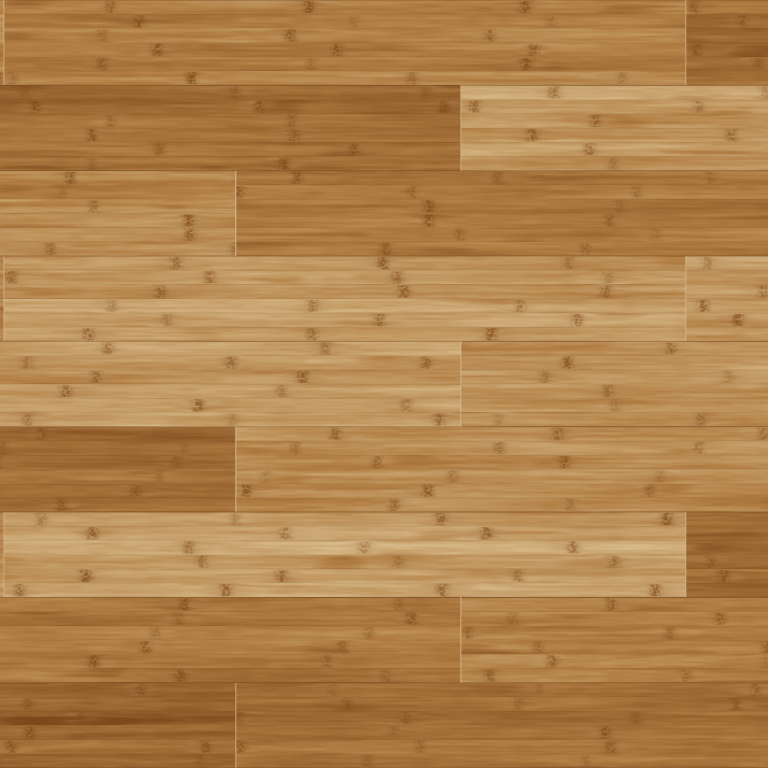
Give the GLSL for this texture, as a WebGL 1 fragment shader.

```glsl
precision highp float;
// Bamboo plank floor: nine rows of long boards in a three-row stagger, each
// board glued from six strips. Stretched noise draws the fibres, layered sines
// drift the tone, and cellular flecks form the growth nodes along each strip.

uniform vec2 u_resolution;

const float ROWS = 9.0;
const float STRIPS = 6.0;            // strips per board
const float BOARD_LENGTH = 0.888;
const float FIRST_JOINT = 0.893;     // right-hand joint of the top row
const float JOINT_STEP = 0.293;      // joint shift from one row to the next
const float NODE_SPACING = 0.265;
const float NODE_WIDTH = 0.0085;
const float SEAM_HALF_WIDTH = 0.0006;
const float JOINT_HALF_WIDTH = 0.0008;
const float STRIP_VARIATION = 0.26;
const float FIBRE_CONTRAST = 0.62;

const vec3 DARK_BAMBOO = vec3(0.55, 0.345, 0.15);
const vec3 MID_BAMBOO = vec3(0.695, 0.495, 0.268);
const vec3 PALE_BAMBOO = vec3(0.815, 0.685, 0.485);
const vec3 NODE_BROWN = vec3(0.50, 0.29, 0.095);
const vec3 SEAM_BROWN = vec3(0.40, 0.24, 0.10);
const vec3 JOINT_PALE = vec3(0.86, 0.74, 0.59);

// Board tones, 0 dark to 1 pale, for rows counted from the top.
const mat3 LEFT_TONES = mat3(0.46, 0.27, 0.58, 0.80, 0.76, 0.30, 0.84, 0.47, 0.17);
const mat3 RIGHT_TONES = mat3(0.27, 0.82, 0.44, 0.78, 0.68, 0.65, 0.28, 0.48, 0.34);

float hash(vec2 p) {
  return fract(sin(dot(p, vec2(127.1, 311.7))) * 4375.85);
}

float valueNoise(vec2 p) {
  vec2 i = floor(p), f = fract(p);
  f = f * f * (3.0 - 2.0 * f);
  vec2 e = vec2(1.0, 0.0);
  return mix(mix(hash(i), hash(i + e), f.x),
             mix(hash(i + e.yx), hash(i + e.xx), f.x), f.y);
}

// Distance to the nearest scattered point.
float cellular(vec2 p) {
  vec2 cell = floor(p);
  float nearest = 2.0;
  for (int y = -1; y <= 1; y++) {
    for (int x = -1; x <= 1; x++) {
      vec2 c = cell + vec2(float(x), float(y));
      vec2 point = c + vec2(hash(c), hash(c + 37.0));
      nearest = min(nearest, distance(p, point));
    }
  }
  return nearest;
}

float boardTone(float row, float board) {
  float group = floor(row / 3.0 + 0.01);
  vec3 order = vec3(0.0, 1.0, 2.0);
  vec3 groupPick = vec3(equal(vec3(group), order));
  vec3 rowPick = vec3(equal(vec3(row - 3.0 * group), order));
  float left = dot(LEFT_TONES * groupPick, rowPick);
  float right = dot(RIGHT_TONES * groupPick, rowPick);
  return board < -1.5 ? 0.6 : (board < -0.5 ? left : right);
}

float fibres(vec2 p, float seed) {
  return 0.45 * valueNoise(p * vec2(4.0, 150.0) + seed)
       + 0.33 * valueNoise(p * vec2(13.0, 310.0) + seed)
       + 0.22 * valueNoise(p * vec2(45.0, 440.0) + seed) - 0.5;
}

float lineCover(float dist, float halfWidth, float pixel) {
  return clamp((halfWidth - dist) / pixel + 0.5, 0.0, 1.0);
}

vec3 bambooRamp(float t) {
  t = clamp(t, -0.2, 1.15);
  return t < 0.5 ? mix(DARK_BAMBOO, MID_BAMBOO, t * 2.0)
                 : mix(MID_BAMBOO, PALE_BAMBOO, t * 2.0 - 1.0);
}

void main() {
  vec2 p = gl_FragCoord.xy / u_resolution;
  vec2 pixel = 1.0 / u_resolution;

  // Row, board and strip under this point
  float down = (1.0 - p.y) * ROWS;
  float row = clamp(floor(down), 0.0, ROWS - 1.0);
  float across = fract(down);
  float stagger = row - 3.0 * floor(row / 3.0 + 0.01);
  float along = (p.x - FIRST_JOINT + JOINT_STEP * stagger) / BOARD_LENGTH;
  float board = floor(along);
  float strip = floor(across * STRIPS);
  float v = fract(across * STRIPS) - 0.5;
  vec2 id = vec2(row * STRIPS + strip, board + 3.0);
  float seed = hash(id) * 60.0;

  // Nearest growth node on this strip
  float nodeCoord = p.x / NODE_SPACING + hash(id + 5.3);
  vec2 nodeId = vec2(floor(nodeCoord), id.x + 71.0 * id.y);
  float centre = 0.5 + 0.2 * (hash(nodeId) - 0.5);
  float u = (fract(nodeCoord) - centre) * NODE_SPACING / NODE_WIDTH;
  float strength = mix(0.35, 1.0, hash(nodeId + 9.7));
  float bend = (hash(nodeId + 2.1) - 0.5) * 5.0;
  float arc = u - bend * v * v;

  // Strip tone and fibres, which swell around the node
  float drift = sin(p.x * 8.0 + seed) + 0.5 * sin(p.x * 21.0 + seed * 2.3);
  vec2 grainPoint = p + vec2(0.0, 0.006 * v * exp(-u * u * 0.15));
  float tone = boardTone(row, board) + STRIP_VARIATION * (hash(id + 1.7) - 0.5);
  tone += 0.035 * drift + FIBRE_CONTRAST * fibres(grainPoint, seed);
  float stain = smoothstep(0.80, 1.0, valueNoise(p * vec2(9.0, 85.0) + seed));
  vec3 color = bambooRamp(tone - 0.22 * stain);

  // Node: curved band of dark flecks inside a pale streaky halo
  float flecks = 1.0 - smoothstep(0.2, 0.8, cellular(p * vec2(210.0, 270.0)));
  float streaks = valueNoise(p * vec2(35.0, 380.0) + seed);
  float reach = 1.0 - smoothstep(0.36, 0.5, abs(v));
  float band = exp(-arc * arc * 1.4) * (0.25 + 0.75 * flecks);
  float halo = exp(-u * u * 0.12) * reach;
  color = mix(color, PALE_BAMBOO, 0.28 * halo * streaks * strength);
  color = mix(color, NODE_BROWN, 0.22 * halo * (1.0 - streaks) * strength);
  color = mix(color, NODE_BROWN, 0.8 * band * reach * strength);

  // Glue lines, row seams and pale end joints
  float glueDist = (0.5 - abs(v)) / (ROWS * STRIPS);
  color = mix(color, SEAM_BROWN, 0.13 * lineCover(glueDist, SEAM_HALF_WIDTH, pixel.y));
  float seamDist = min(across, 1.0 - across) / ROWS;
  float seamWear = 0.25 + 0.35 * valueNoise(vec2(p.x * 7.0, floor(down + 0.5) * 3.0));
  color = mix(color, SEAM_BROWN, seamWear * lineCover(seamDist, SEAM_HALF_WIDTH, pixel.y));
  float jointDist = min(fract(along), 1.0 - fract(along)) * BOARD_LENGTH;
  float jointWear = mix(0.45, 0.9, hash(vec2(row, 4.0)));
  color = mix(color, JOINT_PALE, jointWear * lineCover(jointDist, JOINT_HALF_WIDTH, pixel.x));

  gl_FragColor = vec4(color, 1.0);
}
```
